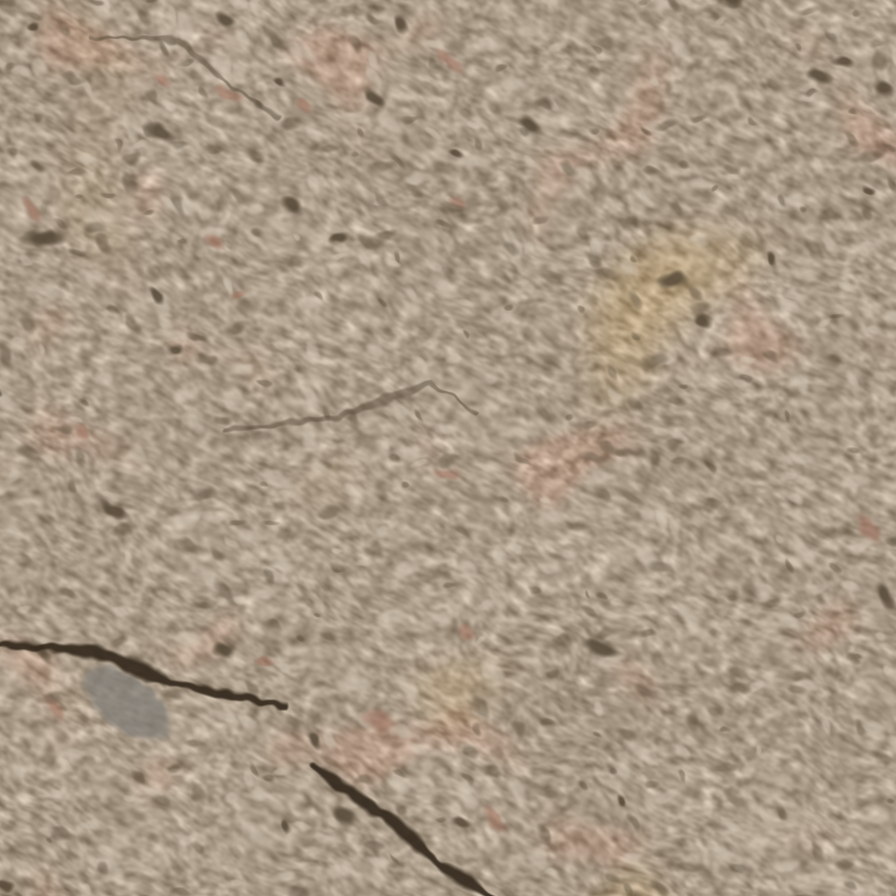
Write a Shadertoy shader that draws this texture.

```glsl
// Weathered sandy concrete: slanted, softly lit grain from layered gradient noise,
// with scattered pits, pale chips and reddish grit, faint mineral stains,
// a few tapering cracks and one smooth grey pebble.

const vec3 SAND = vec3(0.668, 0.608, 0.535);
const vec3 PIT = vec3(0.33, 0.28, 0.21);
const vec3 CHIP = vec3(0.83, 0.78, 0.71);
const vec3 RED_GRIT = vec3(0.60, 0.40, 0.33);
const vec3 CRACK = vec3(0.20, 0.16, 0.11);
const vec3 PEBBLE = vec3(0.53, 0.51, 0.48);
const float SLANT = -0.5;

vec2 hash2(vec2 p) {
    vec3 q = fract(p.xyx * vec3(0.1031, 0.1030, 0.0973));
    q += dot(q, q.yzx + 33.33);
    return fract((q.xx + q.yz) * q.zy);
}

vec2 rotate(vec2 p, float angle) {
    float c = cos(angle), s = sin(angle);
    return vec2(c * p.x + s * p.y, c * p.y - s * p.x);
}

float corner(vec2 cell, vec2 f, vec2 offset) {
    return dot(hash2(cell + offset) * 2.0 - 1.0, f - offset);
}

// Gradient noise, centred on zero
float noise(vec2 p) {
    vec2 i = floor(p), f = p - i;
    vec2 u = f * f * f * (f * (f * 6.0 - 15.0) + 10.0);
    return mix(mix(corner(i, f, vec2(0, 0)), corner(i, f, vec2(1, 0)), u.x),
               mix(corner(i, f, vec2(0, 1)), corner(i, f, vec2(1, 1)), u.x), u.y);
}

// Bumps stretched along the slant
float bumps(vec2 p, float frequency) {
    vec2 q = rotate(p, SLANT) * vec2(0.72, 1.2);
    return noise(q * frequency + frequency);
}

// Grain height, shaded by its slope towards the upper left
float grain(vec2 p) {
    vec2 toLight = vec2(-0.005, 0.008);
    float relief = bumps(p, 44.0) - bumps(p + toLight, 44.0);
    return 0.11 * relief + 0.09 * bumps(p, 58.0)
         + 0.17 * bumps(p, 86.0) + 0.09 * bumps(p, 150.0);
}

// Mask of random slanted flecks, at most one per grid cell
float flecks(vec2 p, float cells, float chance, float size, float seed) {
    vec2 home = floor(p * cells);
    float mask = 0.0;
    for (int y = -1; y <= 1; y++)
    for (int x = -1; x <= 1; x++) {
        vec2 cell = home + vec2(x, y);
        vec2 place = hash2(cell + seed);
        vec2 kind = hash2(cell + seed + 71.0);
        vec2 shape = hash2(cell + seed + 137.0);
        vec2 q = rotate(p - (cell + place) / cells, SLANT + 1.6 * (shape.x - 0.5));
        float radius = size * mix(0.5, 1.2, kind.y);
        float d = length(q * vec2(mix(0.5, 0.9, shape.y), 1.35)) / radius;
        mask = max(mask, step(kind.x, chance) * smoothstep(1.3, 0.4, d));
    }
    return mask;
}

// Mask of a broken line through four points, thinning at its ends
float crack(vec2 p, vec2 points[4], float width) {
    float mask = 0.0;
    for (int i = 0; i < 3; i++) {
        vec2 a = points[i], ab = points[i + 1] - a;
        float t = clamp(dot(p - a, ab) / dot(ab, ab), 0.0, 1.0);
        float along = (float(i) + t) / 3.0;
        float w = width * (1.0 - 0.6 * abs(2.0 * along - 1.0));
        w *= clamp(0.85 + 1.8 * noise(p * 17.0 + 5.0), 0.25, 1.4);
        float d = length(p - a - ab * t);
        mask = max(mask, 1.0 - smoothstep(w * 0.45, w + 0.0025, d));
    }
    return mask;
}

void mainImage(out vec4 fragColor, in vec2 fragCoord) {
    vec2 p = fragCoord / iResolution.y;

    // Domain warp keeps outlines irregular
    vec2 wobble = vec2(noise(p * 60.0), noise(p * 60.0 + 40.0));
    vec2 q = p + 0.006 * wobble;
    vec2 bent = p + 0.012 * vec2(noise(p * 13.0), noise(p * 13.0 + 90.0));

    // Sand body with broad stains
    float shade = grain(bent);
    vec3 color = SAND + shade * 1.25 + 0.05 * noise(p * 7.0);
    float ochre = smoothstep(0.15, 0.5, noise(p * 5.0 + 23.0));
    float rosy = smoothstep(0.2, 0.5, noise(p * 9.0 + 61.0));
    color += ochre * vec3(0.03, 0.005, -0.05) + rosy * vec3(0.03, -0.015, -0.02);

    // Scattered chips, grit and pits
    color = mix(color, CHIP, 0.55 * flecks(q, 26.0, 0.35, 0.010, 11.0));
    color = mix(color, RED_GRIT, 0.5 * flecks(q, 11.0, 0.14, 0.013, 29.0));
    color = mix(color, PIT, 0.42 * flecks(q, 30.0, 0.32, 0.008, 47.0));
    color = mix(color, PIT, 0.85 * flecks(q, 12.0, 0.24, 0.010, 83.0));

    // Smooth pebble beside the left crack
    vec2 r = rotate(q - vec2(0.142, 0.215), -0.65) / vec2(0.058, 0.030);
    float pebble = 1.0 - smoothstep(0.82, 1.08, length(r));
    color = mix(color, PEBBLE + 0.3 * shade, 0.9 * pebble);

    // Hairline seams, then the open cracks
    vec2 upper[4] = vec2[4](vec2(0.10, 0.96), vec2(0.20, 0.955), vec2(0.25, 0.91), vec2(0.31, 0.87));
    vec2 middle[4] = vec2[4](vec2(0.25, 0.52), vec2(0.38, 0.535), vec2(0.48, 0.572), vec2(0.53, 0.54));
    vec2 left[4] = vec2[4](vec2(-0.06, 0.285), vec2(0.11, 0.272), vec2(0.19, 0.238), vec2(0.32, 0.212));
    vec2 lower[4] = vec2[4](vec2(0.35, 0.145), vec2(0.44, 0.082), vec2(0.49, 0.036), vec2(0.57, -0.015));
    float seams = max(crack(q, upper, 0.004), crack(q, middle, 0.004));
    float gaps = max(crack(q, left, 0.008), crack(q, lower, 0.009));
    color = mix(color, PIT, 0.5 * seams);
    color = mix(color, CRACK, 0.92 * gaps);

    fragColor = vec4(clamp(color, 0.0, 1.0), 1.0);
}
```
